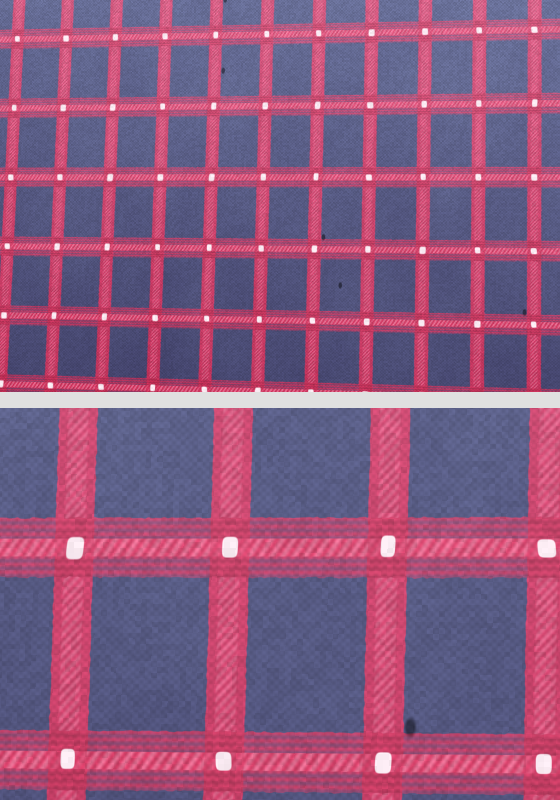
Top: the whole. Bottom: its middle third, enlarged.
Write a Shadertoy shader that draws this texture.

```glsl
const vec3 NAVY_SHADE = vec3(0.26, 0.26, 0.42);
const vec3 NAVY_LIT   = vec3(0.42, 0.45, 0.61);
const vec3 RED_SHADE  = vec3(0.79, 0.18, 0.34);
const vec3 RED_LIT    = vec3(0.87, 0.36, 0.51);
const vec3 STITCH     = vec3(0.94, 0.58, 0.70);
const vec3 KNOT       = vec3(0.98, 0.92, 0.95);

// Sizes are fractions of one check
const vec2  BAND_HALF   = vec2(0.125, 0.140);
const float CORE_HALF   = 0.042;
const vec2  KNOT_HALF   = vec2(0.052, 0.047);
const vec2  THREADS     = vec2(18.0, 25.0);
const vec2  TWILL       = vec2(14.0, 20.0);
const float RIBS        = 28.0;
const float FRAY        = 0.010;
const float GRAIN       = 0.11;
const float MOTTLE      = 0.22;
const float LINT_CHANCE = 0.004;
const float TAU         = 6.28318;

float hash(vec2 p) {
    return fract(sin(dot(p, vec2(127.1, 311.7))) * 43758.5453);
}

float noise(vec2 p) {
    vec2 i = floor(p), f = fract(p);
    f = f * f * (3.0 - 2.0 * f);
    return mix(mix(hash(i), hash(i + vec2(1, 0)), f.x),
               mix(hash(i + vec2(0, 1)), hash(i + vec2(1, 1)), f.x), f.y);
}

// Canvas position to check coordinates; the cloth fans out to the right
vec2 clothGrid(vec2 uv) {
    float x = uv.x - 0.035 * (1.0 - uv.x) * (uv.y - 0.5465);
    float column = -0.224 + x * (11.5 - 0.823 * x);
    float row = 2.0 + 5.69 * (0.548 - uv.y) / (1.0 + 0.076 * uv.x);
    return vec2(column, row);
}

float stripe(float d, float halfWidth, float blur) {
    return 1.0 - smoothstep(halfWidth - blur, halfWidth + blur, abs(d));
}

float wave(float phase) {
    return 0.5 + 0.5 * sin(TAU * phase);
}

void mainImage(out vec4 fragColor, in vec2 fragCoord) {
    vec2 uv = fragCoord / iResolution.xy;
    vec2 grid = clothGrid(uv);
    vec2 blur = fwidth(grid) * 0.8;
    vec2 id = floor(grid + 0.5);
    vec2 cell = grid - id;

    // Uneven light, brightest toward the top
    float mottle = noise(grid * 1.3) * 0.6 + noise(grid * 4.0) * 0.4 - 0.5;
    float light = clamp(0.02 + 0.85 * uv.y + 0.12 * uv.x + MOTTLE * mottle, 0.0, 1.1);
    vec3 navy = mix(NAVY_SHADE, NAVY_LIT, light);
    vec3 red = mix(RED_SHADE, RED_LIT, light);

    // Frayed band masks
    vec2 fray = FRAY * (vec2(noise(grid * vec2(3.0, 40.0)),
                             noise(grid * vec2(40.0, 3.0))) - 0.5);
    float warp = stripe(cell.x + fray.x, BAND_HALF.x, blur.x);
    float weft = stripe(cell.y + fray.y, BAND_HALF.y, blur.y);
    float warpCore = stripe(cell.x, 0.065, blur.x * 1.5);
    float weftCore = stripe(cell.y, CORE_HALF, blur.y);

    // Ribbed weft shoulders, then solid warp bands
    float rib = wave(grid.y * RIBS) * (0.7 + 0.3 * wave(grid.x * THREADS.x));
    vec3 color = mix(navy, mix(navy, red, 0.48 + 0.42 * rib), weft);
    color = mix(color, red * (1.0 - 0.12 * weft * (1.0 - rib)), warp * 0.93);
    color = mix(color, red, weftCore);

    // Slanted raised stitches along both band centres
    float weftTwill = wave(grid.x * TWILL.x + cell.y * 12.0);
    float warpTwill = wave(grid.y * TWILL.y + cell.x * 16.0);
    color = mix(color, STITCH, weftCore * weftTwill * (0.55 - 0.3 * warp));
    color = mix(color, STITCH, warpCore * warpTwill * 0.38 * (1.0 - weft));

    // Plain weave and thread grain
    float weave = sin(TAU * grid.x * THREADS.x) * sin(TAU * grid.y * THREADS.y);
    float grain = hash(floor(grid * THREADS * 1.5)) - 0.5;
    color *= 1.0 + 0.05 * weave + GRAIN * grain;

    // Rare dark lint
    vec2 lintId = floor(grid * 3.0);
    vec2 lint = fract(grid * 3.0) - 0.5;
    float lintMask = 1.0 - smoothstep(0.06, 0.14, length(lint * vec2(1.0, 0.8)));
    color *= 1.0 - 0.45 * lintMask * step(hash(lintId + 7.0), LINT_CHANCE);

    // White knots, slightly irregular
    vec2 jitter = vec2(hash(id), hash(id + 19.0)) - 0.5;
    vec2 q = (cell - 0.012 * jitter) / (KNOT_HALF * (1.0 + 0.25 * jitter.yx));
    q.x += 0.25 * jitter.x * q.y;
    float knotEdge = pow(dot(q * q, q * q), 0.25);
    float knotBlur = blur.x / KNOT_HALF.x;
    float knot = 1.0 - smoothstep(1.0 - knotBlur, 1.0 + knotBlur, knotEdge);
    color = mix(color, KNOT * (1.0 + 0.06 * grain), knot);

    fragColor = vec4(clamp(color, 0.0, 1.0), 1.0);
}
```
